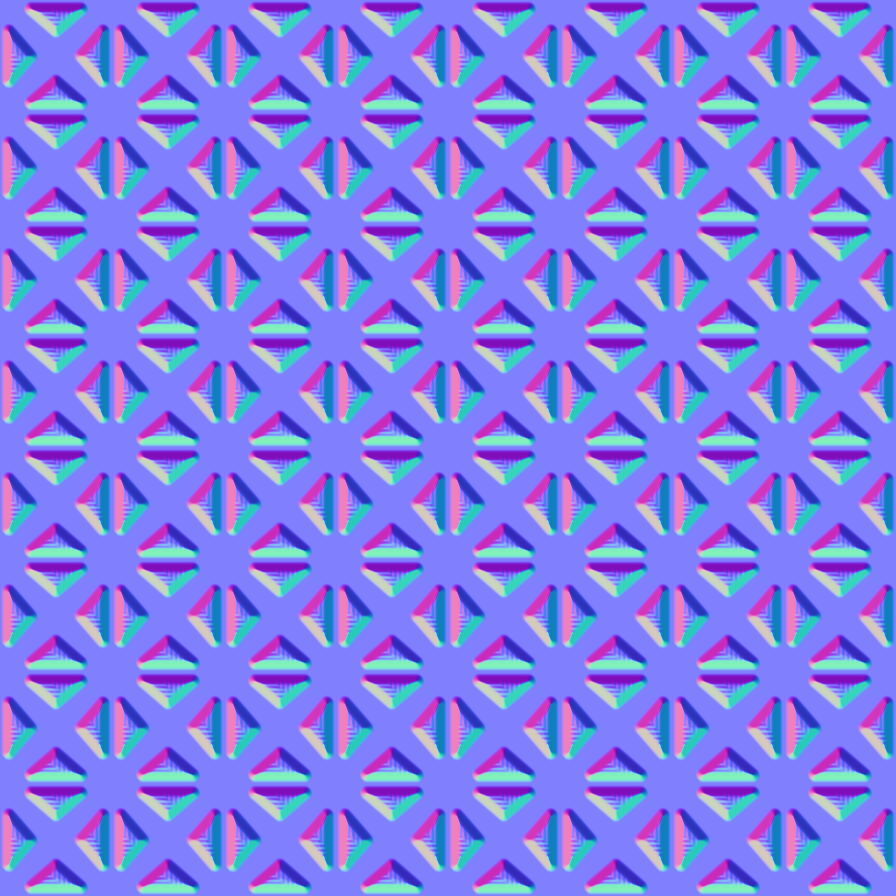
A Shadertoy shader for this texture map:

```glsl
// Tangent-space normal map of a plate with 8 by 8 cells, each holding four
// rounded triangular recesses that point at the cell centre. The relief comes
// from a folded distance function; fine grooves line the recess floors.

// Signed distance to an isosceles triangle: apex at 0, base at y = size.y.
float triangleDistance(vec2 p, vec2 size) {
    p.x = abs(p.x);
    vec2 side = p - size * clamp(dot(p, size) / dot(size, size), 0.0, 1.0);
    vec2 base = p - size * vec2(clamp(p.x / size.x, 0.0, 1.0), 1.0);
    vec2 d = min(vec2(dot(side, side), p.y * size.x - p.x * size.y),
                 vec2(dot(base, base), size.y - p.y));
    return -sqrt(d.x) * sign(d.y);
}

// Depth inside the nearest recess; p is measured from the cell centre.
float insetDistance(vec2 p) {
    vec2 folded = abs(p.x) > abs(p.y) ? p.yx : p;
    folded.y = abs(folded.y) - 0.229;
    return 0.05 - triangleDistance(folded, vec2(0.22, 0.19));
}

// Steep soft wall followed by a gently sloping floor.
float height(vec2 p) {
    float inset = insetDistance(p);
    return -0.125 * smoothstep(-0.015, 0.085, inset) - 0.25 * max(inset, 0.0);
}

// Grooves run upright on the upper right of each floor, level on the lower left.
vec2 grooveTilt(vec2 p) {
    vec2 centre = abs(p.x) > abs(p.y) ? vec2(0.36 * sign(p.x), 0.0)
                                      : vec2(0.0, 0.36 * sign(p.y));
    float upright = smoothstep(-0.015, 0.015, dot(p - centre, vec2(0.7071)));
    vec2 wave = sin(6.28318 * 24.0 * p);
    float floorMask = smoothstep(0.045, 0.09, insetDistance(p));
    return 0.38 * floorMask * wave * vec2(upright, 1.0 - upright);
}

void mainImage(out vec4 fragColor, in vec2 fragCoord) {
    vec2 p = fract(8.0 * fragCoord / iResolution.xy) - 0.5;

    // Central differences, wide enough to soften the creases.
    vec2 e = vec2(0.012, 0.0);
    vec2 slope = vec2(height(p + e.xy) - height(p - e.xy),
                      height(p + e.yx) - height(p - e.yx)) / (2.0 * e.x);

    vec3 normal = normalize(vec3(grooveTilt(p) - slope, 1.0));
    fragColor = vec4(0.5 + 0.5 * normal, 1.0);
}
```
